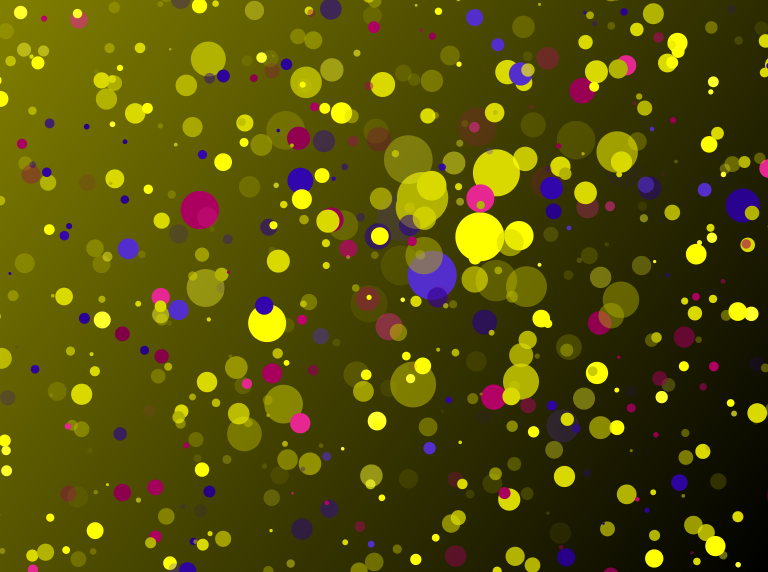
A Shadertoy shader for this background:

```glsl
// Confetti of flat translucent discs over a diagonal olive-to-black gradient.
// Each layer is a jittered grid of cells holding one disc at most; discs grow
// toward a focus right of the middle, and layers blend from large to small.

const vec2 FOCUS = vec2(0.79, 0.57);   // in canvas heights

vec3 hash3(vec3 p) {
    p = fract(p * vec3(0.1031, 0.1030, 0.0973));
    p += dot(p, p.yxz + 33.33);
    return fract((p.xxy + p.yxx) * p.zyx);
}

// Diagonal fade: bright at the upper left, black at the lower right.
vec3 backdrop(vec2 uv) {
    float light = 0.51 * (0.66 * (1.0 - uv.x) + 0.34 * uv.y);
    return vec3(light, light * 0.98, 0.0);
}

// Flat ink of a disc: mostly yellow, some magenta, some blue.
vec3 discColour(float family, float tone) {
    float tint = step(0.82, tone);     // a few discs are paler
    if (family < 0.70) {
        float level = tone < 0.22 ? 0.70 : (tone < 0.56 ? 0.85 : 1.0);
        return vec3(level, level, 0.18 * tint);
    }
    if (family < 0.86) {
        vec3 magenta = mix(vec3(0.50, 0.0, 0.27), vec3(0.86, 0.0, 0.49), tone);
        return mix(magenta, vec3(0.90, 0.15, 0.57), tint);
    }
    vec3 blue = mix(vec3(0.15, 0.0, 0.52), vec3(0.21, 0.03, 0.72), tone);
    return mix(blue, vec3(0.33, 0.18, 0.80), tint);
}

// About half of the discs are solid, the others range from faint to dense.
float discOpacity(float pick) {
    return pick < 0.52 ? mix(0.06, 0.72, pick / 0.52) : 1.0;
}

// Paints one layer over the base colour.
// radii: smallest and largest radius; spread: reach of the layer from FOCUS.
vec3 discLayer(vec3 base, vec2 p, float cellSize, vec2 radii,
               float fill, float spread, float seed, float pixel) {
    vec2 grid = p / cellSize + seed * vec2(0.37, 0.61);
    vec2 home = floor(grid);
    for (int j = -1; j <= 1; j++)
    for (int i = -1; i <= 1; i++) {
        vec2 cell = home + vec2(i, j);
        vec3 place = hash3(vec3(cell + 40.0, seed * 17.0 + 3.0));
        vec3 look = hash3(vec3(cell + 90.0, seed * 29.0 + 11.0));
        vec3 extra = hash3(vec3(cell + 150.0, seed * 41.0 + 23.0));

        vec2 offset = (cell + 0.04 + 0.92 * place.xy - grid) * cellSize;
        vec2 fromFocus = p + offset - FOCUS;
        float d2 = dot(fromFocus, fromFocus);
        float present = step(place.z, fill * exp(-d2 / spread));

        float growth = mix(0.68, 1.0, exp(-d2 / 0.12));
        float radius = mix(radii.x, radii.y, extra.x) * growth;
        float cover = clamp(0.5 + (radius - length(offset)) / pixel, 0.0, 1.0);
        float alpha = cover * present * discOpacity(look.z);
        base = mix(base, discColour(look.x, look.y), alpha);
    }
    return base;
}

void mainImage(out vec4 fragColor, in vec2 fragCoord) {
    vec2 uv = fragCoord / iResolution.xy;
    vec2 p = fragCoord / iResolution.y;
    float pixel = 1.0 / iResolution.y;

    vec3 colour = backdrop(uv);

    // Large discs gathered around the focus
    colour = discLayer(colour, p, 0.085, vec2(0.026, 0.047), 0.95, 0.085, 1.0, pixel);

    // Medium and small discs over the whole canvas
    for (int k = 0; k < 2; k++) {
        float seed = 2.0 + float(k);
        colour = discLayer(colour, p, 0.103, vec2(0.015, 0.027), 0.92, 3.0, seed, pixel);
    }
    for (int k = 0; k < 2; k++) {
        float seed = 5.0 + float(k);
        colour = discLayer(colour, p, 0.085, vec2(0.003, 0.015), 0.85, 5.0, seed, pixel);
    }

    fragColor = vec4(colour, 1.0);
}
```
